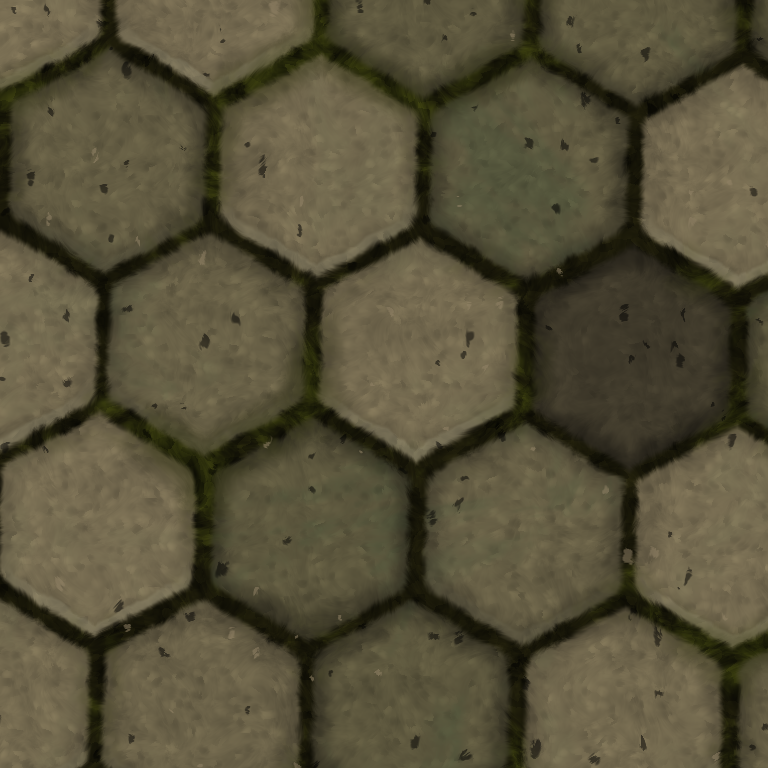
Write a WebGL 1 fragment shader that draws this texture.

```glsl
precision highp float;
// Worn hexagonal concrete pavers with dark, mossy joints, seen slightly rotated.

uniform vec2 u_resolution;

#define TILE_PITCH 0.276
#define ROW_SQUASH 0.988
#define TILT 0.022
#define ORIGIN vec2(0.547, 0.543)
#define JOINT_HALF_WIDTH 0.036
#define JOINT_WOBBLE 0.014
#define TILE_JITTER 0.012
#define STAINED_TILE vec2(1.0, 0.0)
#define GRAIN_SCALE 20.0
#define SPECK_SCALE 6.5

const vec3 PALE_STONE = vec3(0.465, 0.422, 0.318);
const vec3 DIM_STONE = vec3(0.365, 0.342, 0.242);
const vec3 STAINED_STONE = vec3(0.255, 0.232, 0.172);
const vec3 ALGAE = vec3(0.235, 0.270, 0.185);
const vec3 SOIL = vec3(0.095, 0.085, 0.035);
const vec3 MOSS = vec3(0.200, 0.215, 0.050);
const vec3 STRAW = vec3(0.570, 0.510, 0.400);

float hash(vec2 p) {
  return fract(sin(dot(p, vec2(127.1, 311.7))) * 4375.85);
}

vec2 hash2(vec2 p) {
  return vec2(hash(p), hash(p + 37.4));
}

// Layered, warped sines, roughly -1 to 1.
float mottle(vec2 p) {
  float sum = 0.0;
  float amplitude = 0.5;
  for (int i = 0; i < 6; i++) {
    p = mat2(1.36, 1.02, -1.02, 1.36) * p + 0.9 * sin(p.yx) + 1.7;
    sum += amplitude * sin(p.x) * cos(p.y);
    amplitude *= 0.72;
  }
  return sum;
}

// Cellular noise: distance to the nearest point and that point's random value.
vec2 cellular(vec2 p) {
  vec2 cell = floor(p);
  vec2 nearest = vec2(9.0, 0.0);
  for (int y = -1; y <= 1; y++) {
    for (int x = -1; x <= 1; x++) {
      vec2 neighbour = cell + vec2(float(x), float(y));
      float d = distance(p, neighbour + hash2(neighbour));
      if (d < nearest.x) nearest = vec2(d, hash(neighbour + 71.3));
    }
  }
  return nearest;
}

// Centre of the hexagon holding p, on a lattice of unit pitch.
vec2 hexCentre(vec2 p) {
  vec2 period = vec2(1.0, 1.7320508);
  vec2 a = period * floor(p / period + 0.5);
  vec2 b = period * (floor(p / period) + 0.5);
  return distance(p, a) < distance(p, b) ? a : b;
}

// Distance inward from the hexagon's sides, with softly rounded corners.
float hexInset(vec2 p) {
  p = abs(p);
  float side = p.x;
  float slope = 0.5 * p.x + 0.8660254 * p.y;
  float blend = max(0.04 - abs(side - slope), 0.0);
  return 0.5 - max(side, slope) - blend * blend * 6.25;
}

void main() {
  // Rotated lattice coordinates
  vec2 q = (gl_FragCoord.xy / u_resolution.y - ORIGIN) / TILE_PITCH;
  float c = cos(TILT), s = sin(TILT);
  vec2 p = vec2(c * q.x - s * q.y, (s * q.x + c * q.y) / ROW_SQUASH);

  float broad = mottle(p * 1.6 + 4.0);
  float fine = mottle(p * 11.0);
  vec2 grain = cellular(p * GRAIN_SCALE + 0.5 * vec2(fine, broad));
  vec2 speck = cellular(p * SPECK_SCALE + 0.3 * vec2(broad, fine));

  // Tile shape
  vec2 centre = hexCentre(p);
  vec2 id = floor(centre * vec2(2.0, 1.1547005) + 0.5);
  vec2 local = p - centre + TILE_JITTER * (2.0 * hash2(id + 5.0) - 1.0);
  float inset = hexInset(local) + JOINT_WOBBLE * fine;
  float face = smoothstep(JOINT_HALF_WIDTH - 0.018, JOINT_HALF_WIDTH + 0.022, inset);

  // Stone tone, algae and grain
  float stained = 1.0 - step(0.1, distance(centre, STAINED_TILE));
  float tone = smoothstep(0.05, 0.75, hash(id + 13.0)) * (1.0 - stained);
  vec3 stone = mix(mix(DIM_STONE, PALE_STONE, tone), STAINED_STONE, stained);
  float algae = smoothstep(0.0, 0.9, broad + 0.25 * fine) * (0.55 - 0.4 * tone);
  stone = mix(stone, ALGAE, algae * (1.0 - stained));
  stone *= 1.0 + 0.07 * broad + 0.09 * fine;
  stone *= 1.0 + 0.22 * (grain.y - 0.5) * (1.0 - smoothstep(0.1, 0.7, grain.x));

  // Grimy border, and a paler worn lower edge
  float border = 1.0 - smoothstep(0.03, 0.17, inset + 0.02 * broad);
  stone *= 1.0 - border * mix(0.38, 0.16, tone);
  float rim = 1.0 - smoothstep(0.015, 0.035, abs(inset - 0.065));
  stone += vec3(0.075, 0.080, 0.072) * rim * tone * smoothstep(0.1, 0.4, -local.y);

  // Joint soil and moss
  float mossy = smoothstep(-0.15, 0.75, mottle(p * 1.3 + 9.0) + 0.35 * fine);
  vec3 joint = mix(SOIL, MOSS, 0.12 + 0.7 * mossy);
  joint *= 0.85 + 0.35 * fine + 0.35 * (grain.y - 0.5);
  stone = mix(stone, MOSS, 0.35 * border * mossy);
  vec3 colour = mix(joint, stone, face);

  // Dark pits and pale straw fragments
  float size = 0.09 + 0.12 * fract(speck.y * 41.0);
  float spot = 1.0 - smoothstep(size * 0.5, size, speck.x + 0.04 * fine);
  colour *= 1.0 - 0.5 * spot * step(0.78, speck.y);
  colour = mix(colour, STRAW, 0.55 * spot * step(speck.y, 0.09));

  gl_FragColor = vec4(clamp(colour, 0.0, 1.0), 1.0);
}
```
